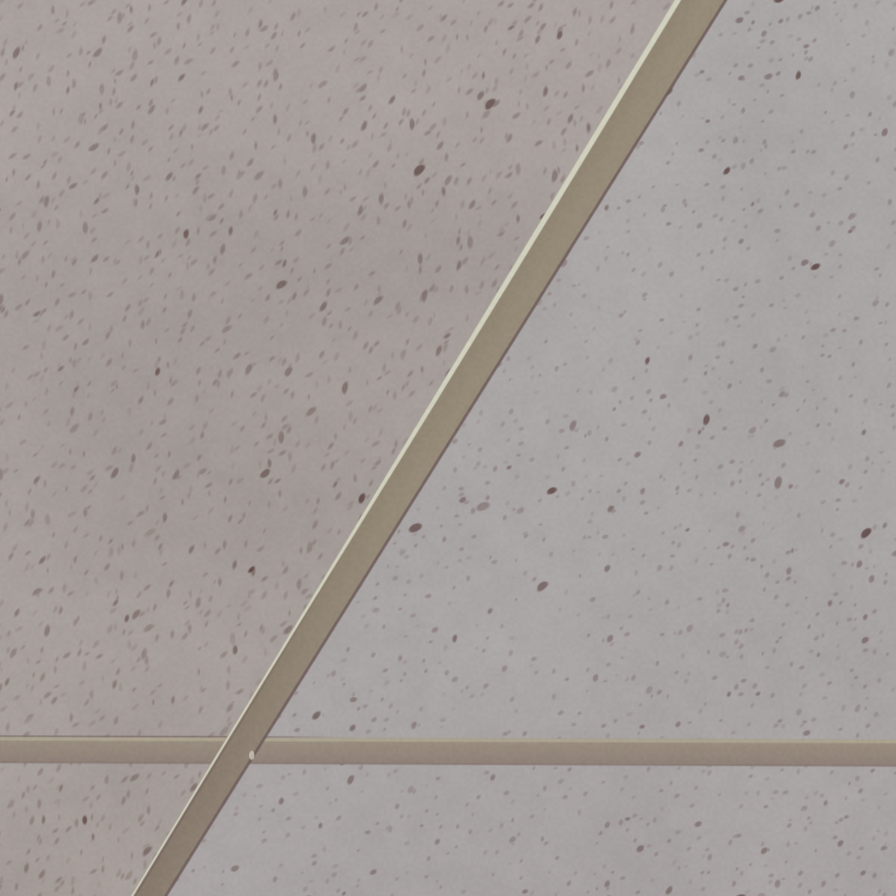
A Shadertoy shader for this texture:

```glsl
#define SOFTNESS 0.0013
#define FINE_CELLS 62.0
#define MEDIUM_CELLS 29.0
#define LARGE_CELLS 13.0
#define GRAIN 0.018
#define SPECK_COLOR vec3(0.36, 0.27, 0.26)
#define RAIL_COLOR vec3(0.575, 0.53, 0.46)
#define GLINT_COLOR vec3(0.83, 0.83, 0.76)
#define SHADOW_COLOR vec3(0.42, 0.355, 0.35)

float hash(vec2 p) {
    vec3 q = fract(vec3(p.xyx) * 0.1031);
    q += dot(q, q.yzx + 33.33);
    return fract((q.x + q.y) * q.z);
}

float noise(vec2 p) {
    vec2 cell = floor(p), f = fract(p);
    f *= f * (3.0 - 2.0 * f);
    return mix(mix(hash(cell), hash(cell + vec2(1, 0)), f.x),
               mix(hash(cell + vec2(0, 1)), hash(cell + 1.0), f.x), f.y);
}

float softness() {
    return max(SOFTNESS, 0.8 / iResolution.y);
}

float inside(float d) {
    return smoothstep(-softness(), softness(), d);
}

float line(float d, float halfWidth) {
    return inside(halfWidth - abs(d));
}

// Elongated pits scattered on a jittered grid
float specks(vec2 uv, float cells, float density, float radius, float stretch, float tilt) {
    vec2 p = uv * cells, home = floor(p);
    float cover = 0.0;
    for (int j = -1; j <= 1; j++)
    for (int i = -1; i <= 1; i++) {
        vec2 cell = home + vec2(i, j);
        vec2 seed = cell + cells * 3.7;
        if (hash(seed) > density) continue;
        vec2 center = cell + vec2(hash(seed + 17.3), hash(seed + 41.9));
        float angle = tilt + (hash(seed + 73.1) - 0.5) * 1.1;
        vec2 axis = vec2(cos(angle), sin(angle));
        vec2 d = (p - center) / cells;
        d = vec2(dot(d, axis), dot(d, vec2(-axis.y, axis.x)));
        d.y += 40.0 * d.x * d.x * (hash(seed + 8.8) - 0.5);
        float size = radius * mix(0.6, 1.2, hash(seed + 97.7));
        float dist = length(d / vec2(stretch, 1.0)) - size;
        float strength = mix(0.35, 1.0, hash(seed + 59.2));
        cover = max(cover, strength * inside(-dist));
    }
    return cover;
}

// Mineral tile with uneven tone and three sizes of pit
vec3 ceilingTile(vec2 uv, float rightSide) {
    vec3 color = mix(vec3(0.652, 0.622, 0.607), vec3(0.662, 0.645, 0.643), rightSide);
    color += 0.02 * (uv.y - 0.5) * vec3(0.8, 1.0, 1.1);
    float dimming = exp(-9.0 * dot(uv - vec2(0.3, 0.58), uv - vec2(0.3, 0.58)));
    color -= 0.018 * dimming * (1.0 - rightSide);
    color += 0.025 * (noise(uv * 7.0) - 0.5) + 0.015 * (noise(uv * 45.0) - 0.5);

    float tilt = mix(1.08, 0.8, rightSide);
    float stretch = mix(2.2, 1.5, rightSide);
    float fine = specks(uv, FINE_CELLS, mix(0.68, 0.5, rightSide), 0.0019, stretch, tilt);
    float medium = specks(uv, MEDIUM_CELLS, mix(0.48, 0.32, rightSide), 0.0026, stretch, tilt);
    float large = specks(uv, LARGE_CELLS, mix(0.26, 0.22, rightSide), 0.0036, 1.8, tilt);
    float cover = max(0.3 * fine, max(0.5 * medium, 0.9 * large));
    return mix(color, SPECK_COLOR, cover);
}

// Level rail with a pale upper lip
vec3 crossRail(vec3 color, vec2 uv) {
    float top = 0.1775 - 0.003 * uv.x;
    float bottom = 0.149 - 0.004 * uv.x;
    float height = (uv.y - bottom) / (top - bottom);
    vec3 face = mix(vec3(0.555, 0.5, 0.465), vec3(0.605, 0.56, 0.5), height);
    color = mix(color, face, inside(top - uv.y) * inside(uv.y - bottom));
    color = mix(color, vec3(0.69, 0.665, 0.58), 0.75 * line(uv.y - top + 0.002, 0.002));
    float lipShade = 0.6 * smoothstep(0.4, 0.28, uv.x);
    color = mix(color, SHADOW_COLOR, lipShade * line(uv.y - top - 0.001, 0.0008));
    return mix(color, SHADOW_COLOR, 0.3 * line(uv.y - bottom, 0.001));
}

// Slanted rail, lit on the left and shaded on the right
vec3 slantedRail(vec3 color, vec2 uv) {
    float left = 0.855 * (uv.x - 0.146 - 0.607 * uv.y);
    float right = 0.85 * (0.185 + 0.625 * uv.y - uv.x);
    vec3 face = mix(vec3(0.535, 0.485, 0.435), RAIL_COLOR, smoothstep(0.0, 0.5, uv.y));
    face += 0.025 * (smoothstep(0.0, 0.035, left) - 0.5);
    color = mix(color, face, inside(left) * inside(right));
    float glintWidth = mix(0.0012, 0.0031, smoothstep(0.1, 0.8, uv.y));
    color = mix(color, GLINT_COLOR, 0.95 * line(left - glintWidth, glintWidth));
    float innerShade = smoothstep(0.5, 0.1, uv.y);
    color = mix(color, SHADOW_COLOR, 0.5 * innerShade * line(left - 0.0042, 0.001));
    return mix(color, SHADOW_COLOR, 0.85 * line(right, 0.0016));
}

void mainImage(out vec4 fragColor, in vec2 fragCoord) {
    vec2 uv = fragCoord / iResolution.xy;
    float rightSide = step(0.165 + 0.616 * uv.y, uv.x);

    vec3 color = ceilingTile(uv, rightSide);
    color = crossRail(color, uv);
    color = slantedRail(color, uv);

    // Bright chip where the rails meet
    float chip = length((uv - vec2(0.281, 0.157)) / vec2(0.6, 1.0)) - 0.005;
    color = mix(color, GLINT_COLOR, 0.7 * inside(-chip));

    color += GRAIN * (noise(uv * 300.0) - 0.5);
    fragColor = vec4(color, 1.0);
}
```
